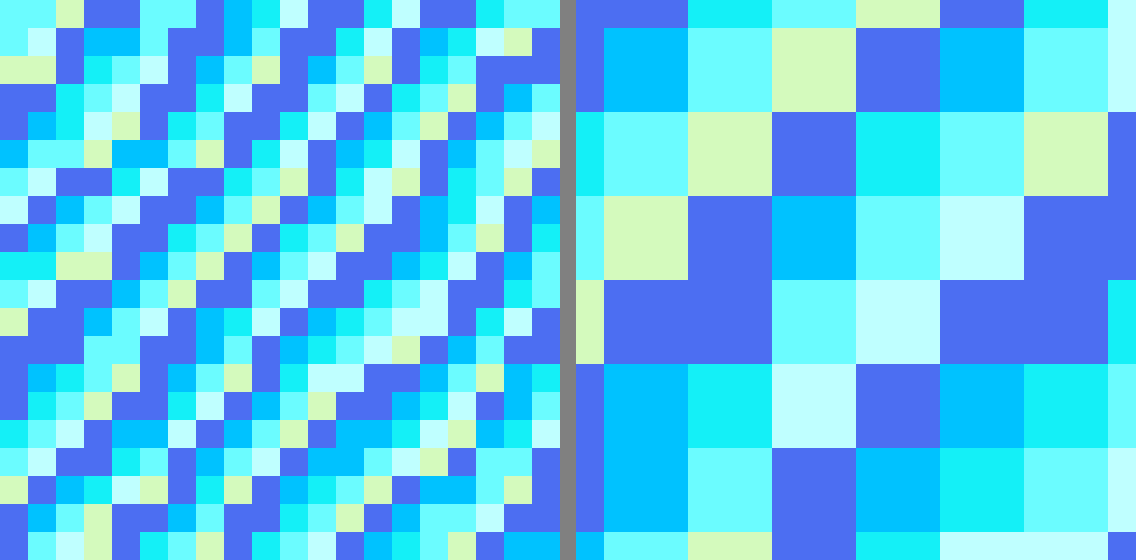
Left: the whole. Right: its middle third, enlarged.
Write a Shadertoy shader that draws this pattern.

```glsl
// Square mosaic of blue, cyan and pale tiles stepping through a warped diagonal colour cycle.

#define TILES 20.0               // tiles along the canvas height
#define DRIFT vec2(0.23, -0.20)  // colour cycles per tile, rightward and upward
#define WARP_SIZE 5.0            // tiles per bend of the diagonal bands
#define WARP_AMOUNT 0.50         // strength of the bends, in cycles
#define JITTER 0.20              // random shift per tile, in cycles

const vec3 BLUE  = vec3(0.30, 0.43, 0.95);
const vec3 SKY   = vec3(0.00, 0.76, 1.00);
const vec3 CYAN  = vec3(0.08, 0.94, 0.97);
const vec3 LIGHT = vec3(0.42, 0.99, 1.00);
const vec3 PALE  = vec3(0.75, 1.00, 1.00);
const vec3 LIME  = vec3(0.83, 0.98, 0.74);

// Integer hash of a lattice point, from 0 to 1
float hash(vec2 p) {
    uvec2 q = uvec2(ivec2(p) + 4096);
    uint h = q.x * 73856093u ^ q.y * 19349663u;
    h = (h ^ (h >> 16)) * 0x7feb352du;
    h = (h ^ (h >> 15)) * 0x846ca68bu;
    h ^= h >> 16;
    return float(h >> 8) / 16777216.0;
}

// Smooth value noise
float noise(vec2 p) {
    vec2 i = floor(p);
    vec2 f = smoothstep(0.0, 1.0, p - i);
    float low = mix(hash(i), hash(i + vec2(1, 0)), f.x);
    float high = mix(hash(i + vec2(0, 1)), hash(i + vec2(1, 1)), f.x);
    return mix(low, high, f.y);
}

// Six flat colours, each as wide as its share of the cycle
vec3 palette(float t) {
    if (t < 0.33) return BLUE;
    if (t < 0.48) return SKY;
    if (t < 0.61) return CYAN;
    if (t < 0.79) return LIGHT;
    if (t < 0.915) return PALE;
    return LIME;
}

vec3 tileColor(vec2 tile) {
    float phase = dot(tile, DRIFT);
    phase += WARP_AMOUNT * noise(tile / WARP_SIZE + 31.0);
    phase += JITTER * (hash(tile + 157.0) - 0.5);
    return palette(fract(phase));
}

void mainImage(out vec4 fragColor, in vec2 fragCoord) {
    vec2 p = fragCoord / iResolution.y * TILES;
    float pixel = TILES / iResolution.y;

    // Box filter: blend the tiles covered by one pixel
    vec2 corner = p + 0.5 * pixel;
    vec2 tile = floor(corner);
    vec2 cover = clamp((corner - tile) / pixel, 0.0, 1.0);
    vec3 below = mix(tileColor(tile - vec2(1, 1)), tileColor(tile - vec2(0, 1)), cover.x);
    vec3 above = mix(tileColor(tile - vec2(1, 0)), tileColor(tile), cover.x);
    fragColor = vec4(mix(below, above, cover.y), 1.0);
}
```
